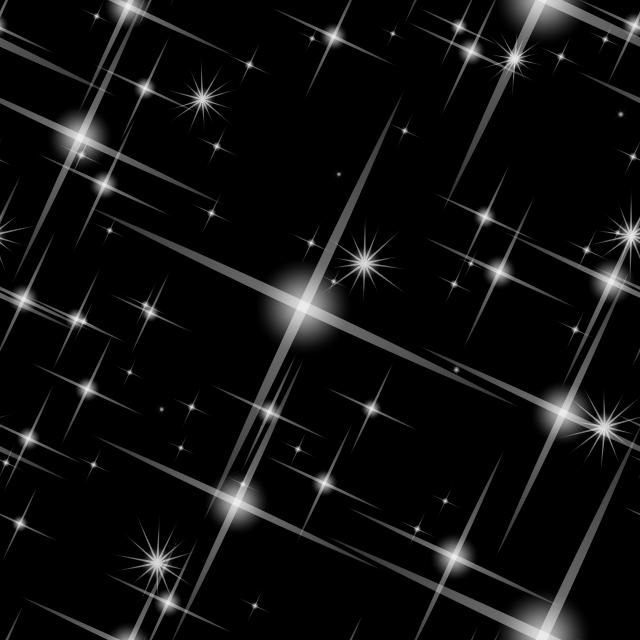
Write a WebGL 1 fragment shader that draws this background.

```glsl
precision highp float;
// Night sky of soft glowing stars with long tilted cross flares and fine starbursts.
uniform vec2 u_resolution;

#define TILT -0.436          // direction of the cross flares, radians
#define GLOW_RADIUS 0.21     // halo radius relative to flare length
#define GLOW_LEVEL 0.72
#define FLARE_WIDTH 0.022    // flare half width relative to its length
#define FLARE_LEVEL 0.47
#define BURST_RAYS 14.0
#define BURST_LEVEL 0.62
#define MAX_STARS 32

float hash(vec2 p) {
    return fract(sin(dot(p, vec2(12.9898, 78.233))) * 43758.5453);
}

float screenBlend(float a, float b) {
    return 1.0 - (1.0 - a) * (1.0 - b);
}

// Evenly spread position with some jitter
vec2 placeStar(float i, vec2 origin, float jitter, float seed) {
    vec2 offset = vec2(hash(vec2(i, seed)), hash(vec2(seed, i + 7.3))) - 0.5;
    return origin + i * vec2(0.7549, 0.5698) + jitter * offset;
}

// Offset to the nearest copy of a star on the repeating unit tile
vec2 wrapOffset(vec2 d) {
    return fract(d + 0.5) - 0.5;
}

// Pointed strip: x runs along it, y across it
float taperedRay(vec2 d, float size, float halfWidth, float power, float px) {
    float t = clamp(abs(d.x) / size, 0.0, 1.0);
    float w = halfWidth * (1.0 - pow(t, power));
    float cover = clamp((w - abs(d.y)) / px + 0.5, 0.0, 1.0);
    return cover * min(1.0, 2.0 * w / px) * (1.0 - 0.62 * t);
}

// Round halo with two crossed flares
float crossStar(vec2 d, float size, float px) {
    float c = cos(TILT), s = sin(TILT);
    vec2 q = vec2(c * d.x + s * d.y, c * d.y - s * d.x);
    float halo = 1.0 - smoothstep(0.0, GLOW_RADIUS * size, length(d));
    float w = FLARE_WIDTH * size;
    float flareA = taperedRay(q, size, w, 2.0, px);
    float flareB = taperedRay(q.yx, size, w, 2.0, px);
    float light = screenBlend(FLARE_LEVEL * flareA, FLARE_LEVEL * flareB);
    return screenBlend(GLOW_LEVEL * halo, light);
}

// Fan of needles with uneven lengths
float burstStar(vec2 d, float size, float seed, float px) {
    float r = length(d);
    if (r > size) return 0.0;
    float sector = 6.28318 / BURST_RAYS;
    float angle = atan(d.y, d.x + 1e-6) + 3.14159;
    float id = min(floor(angle / sector), BURST_RAYS - 1.0);
    float bend = (hash(vec2(id, seed)) - 0.5) * 0.4;
    float a = angle - (id + 0.5 + bend) * sector;
    float reach = size * mix(0.55, 1.0, hash(vec2(seed, id + 3.1)));
    float needle = taperedRay(r * vec2(cos(a), sin(a)), reach, 0.021 * size, 1.0, px);
    float core = 1.0 - smoothstep(0.0, 0.3 * size, r);
    return screenBlend(BURST_LEVEL * needle, 0.6 * core);
}

// One size class of cross stars
float crossLayer(vec2 p, int count, float size, vec2 origin, float jitter, float seed, float px) {
    float light = 0.0;
    for (int i = 0; i < MAX_STARS; i++) {
        if (i >= count) break;
        float id = float(i);
        vec2 d = wrapOffset(p - placeStar(id, origin, jitter, seed));
        float scale = mix(1.0 - jitter, 1.0 + jitter, hash(vec2(id + 5.7, seed)));
        light = screenBlend(light, crossStar(d, size * scale, px));
    }
    return light;
}

// One size class of starbursts
float burstLayer(vec2 p, int count, float size, vec2 origin, float seed, float px) {
    float light = 0.0;
    for (int i = 0; i < MAX_STARS; i++) {
        if (i >= count) break;
        float id = float(i);
        vec2 d = wrapOffset(p - placeStar(id, origin, 0.15, seed));
        float scale = mix(0.7, 1.15, hash(vec2(id + 2.9, seed)));
        light = screenBlend(light, burstStar(d, size * scale, seed + id, px));
    }
    return light;
}

void main() {
    float side = min(u_resolution.x, u_resolution.y);
    vec2 p = gl_FragCoord.xy / side;
    float px = 1.0 / side;

    // Cross stars, from giants to specks
    float light = crossLayer(p, 1, 0.375, vec2(0.474, 0.521), 0.0, 1.0, px);
    light = screenBlend(light, crossLayer(p, 1, 0.375, vec2(0.848, 0.005), 0.0, 1.0, px));
    light = screenBlend(light, crossLayer(p, 3, 0.252, vec2(0.37, 0.215), 0.0, 2.0, px));
    light = screenBlend(light, crossLayer(p, 3, 0.188, vec2(0.20, 0.99), 0.0, 3.0, px));
    light = screenBlend(light, crossLayer(p, 11, 0.115, vec2(0.47, 0.885), 0.18, 4.0, px));
    light = screenBlend(light, crossLayer(p, 7, 0.080, vec2(0.245, 0.58), 0.2, 5.0, px));
    light = screenBlend(light, crossLayer(p, 31, 0.034, vec2(0.435, 0.62), 0.25, 6.0, px));

    // Starbursts, large and tiny
    light = screenBlend(light, burstLayer(p, 6, 0.088, vec2(0.245, 0.81), 8.0, px));
    light = screenBlend(light, burstLayer(p, 4, 0.019, vec2(0.52, 0.755), 9.0, px));

    gl_FragColor = vec4(vec3(light), 1.0);
}
```
